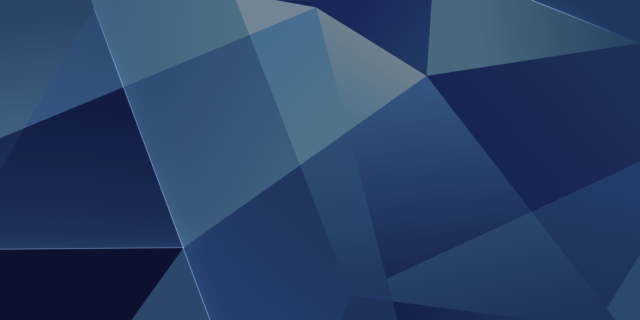
Write a Shadertoy shader that draws this background.

```glsl
// Low-poly backdrop of overlapping blue facets with thin glowing seams.
#define SOFTNESS 0.8
#define SEAM_WIDTH 0.0022
#define SEAM_GAIN 0.42
#define HALO_WIDTH 0.035
#define HALO_GAIN 0.09

// Palette, dark to light
const vec3 INK   = vec3(0.045, 0.065, 0.18);
const vec3 NAVY  = vec3(0.085, 0.135, 0.31);
const vec3 BLUE  = vec3(0.13, 0.22, 0.39);
const vec3 DENIM = vec3(0.18, 0.30, 0.45);
const vec3 STEEL = vec3(0.24, 0.37, 0.49);
const vec3 TEAL  = vec3(0.31, 0.45, 0.54);
const vec3 MIST  = vec3(0.45, 0.52, 0.58);

// Corners in units of canvas height
const vec2 SPINE_TOP  = vec2(0.294, 0.974);
const vec2 SPINE_END  = vec2(0.656, 0.0);
const vec2 HUB        = vec2(0.573, 0.226);
const vec2 LEFT_RIDGE = vec2(0.0, 0.568);
const vec2 LEFT_SHELF = vec2(0.0, 0.221);
const vec2 CROWN      = vec2(0.988, 0.977);
const vec2 PEAK       = vec2(1.333, 0.763);
const vec2 RIGHT_EDGE = vec2(2.0, 0.865);
const vec2 NOTCH      = vec2(1.094, 0.076);

// Signed distance to the line a-b, positive on its left
float lineDist(vec2 p, vec2 a, vec2 b) {
    vec2 d = normalize(b - a), q = p - a;
    return d.x * q.y - d.y * q.x;
}

// Smooth half-plane mask
float side(vec2 p, vec2 a, vec2 b) {
    float w = SOFTNESS / iResolution.y;
    return smoothstep(-w, w, lineDist(p, a, b));
}

// Counter-clockwise triangle mask
float triangle(vec2 p, vec2 a, vec2 b, vec2 c) {
    return side(p, a, b) * side(p, b, c) * side(p, c, a);
}

// Linear gradient running from a to b
vec3 ramp(vec2 p, vec2 a, vec2 b, vec3 from, vec3 to) {
    vec2 d = b - a;
    return mix(from, to, clamp(dot(p - a, d) / dot(d, d), 0.0, 1.0));
}

// Bright seam with a halo on its left side
vec3 seam(vec2 p, vec2 a, vec2 b) {
    vec2 d = b - a;
    float t = clamp(dot(p - a, d) / dot(d, d), 0.0, 1.0);
    float r = length(p - a - d * t);
    float core = SEAM_GAIN * exp(-r * r / (SEAM_WIDTH * SEAM_WIDTH));
    float halo = HALO_GAIN * exp(-r / HALO_WIDTH) * side(p, a, b);
    return MIST * core + TEAL * halo;
}

void mainImage(out vec4 fragColor, in vec2 fragCoord) {
    vec2 p = fragCoord / iResolution.y;

    // Shared dividing lines
    float eastSpine  = side(p, SPINE_TOP, SPINE_END);
    float aboveRidge = side(p, LEFT_RIDGE, CROWN);
    float aboveSlope = side(p, HUB, PEAK);
    float eastStrip  = side(p, vec2(0.737, 1.0), vec2(0.9375, 0.484));
    float eastFold   = side(p, CROWN, vec2(1.242, 0.0));
    float eastRoof   = side(p, CROWN, PEAK);
    float eastCliff  = side(p, PEAK, vec2(1.661, 0.339));
    float eastPost   = side(p, vec2(1.349, 1.0), PEAK);
    float aboveBeam  = side(p, PEAK, RIGHT_EDGE);
    float belowRise  = side(p, vec2(2.0, 0.495), NOTCH);

    // Lower middle facets
    vec3 col = ramp(p, vec2(0.62, 0.1), vec2(0.9, 0.42), BLUE * 1.07, BLUE * 0.97);
    vec3 strip = ramp(p, vec2(1.08, 0.55), vec2(1.12, 0.0), DENIM, BLUE);
    col = mix(col, strip, eastStrip * smoothstep(0.05, 0.3, p.y));
    vec3 deep = ramp(p, vec2(1.27, 0.72), vec2(1.32, 0.17), DENIM * 1.1, mix(NAVY, BLUE, 0.35));
    col = mix(col, deep, eastFold);
    vec3 apron = ramp(p, vec2(1.6, 0.36), vec2(1.68, 0.0), DENIM * 0.96, BLUE * 0.92);
    col = mix(col, apron, eastFold * belowRise);
    vec3 sliver = ramp(p, vec2(1.2, 0.02), vec2(1.65, 0.0), mix(INK, NAVY, 0.75), BLUE * 0.9);
    sliver = mix(BLUE * 0.9, sliver, eastFold);
    col = mix(col, sliver, triangle(p, NOTCH, vec2(1.068, 0.0), vec2(1.667, 0.0)));

    // Upper middle panel
    vec3 panel = ramp(p, vec2(0.48, 0.72), vec2(0.9, 0.48), DENIM, STEEL);
    vec3 band = ramp(p, vec2(0.82, 0.85), vec2(1.03, 0.65), STEEL * 1.15, TEAL);
    panel = mix(panel, band, eastStrip);
    vec3 pale = ramp(p, vec2(1.22, 0.83), vec2(1.09, 0.62), MIST * 0.96, TEAL);
    panel = mix(panel, pale, eastFold);
    vec3 top = ramp(p, vec2(0.35, 0.95), vec2(0.75, 0.93), STEEL * 1.03, TEAL * 0.97);
    top = mix(top, MIST, eastStrip);
    panel = mix(panel, top, aboveRidge);
    col = mix(col, panel, aboveSlope);
    col = mix(col, NAVY, triangle(p, vec2(0.86, 1.0), CROWN, vec2(1.0, 1.0)));

    // Right-hand facets
    vec3 wall = ramp(p, vec2(1.65, 0.5), vec2(2.0, 0.8), NAVY * 1.07, BLUE * 0.88);
    vec3 foot = ramp(p, vec2(1.92, 0.43), vec2(1.85, 0.08), BLUE * 1.06, BLUE * 0.9);
    wall = mix(wall, foot, belowRise);
    wall = mix(wall, DENIM * 0.95, side(p, vec2(2.0, 0.206), vec2(1.875, 0.0)));
    vec3 wedge = ramp(p, vec2(1.1, 0.98), vec2(1.32, 0.82), NAVY * 1.12, BLUE);
    wall = mix(wedge, wall, max(eastPost, 1.0 - eastRoof));
    vec3 sky = ramp(p, vec2(1.5, 0.86), vec2(1.98, 0.94), TEAL * 0.91, DENIM * 0.85);
    sky = mix(sky, BLUE * 0.95, side(p, vec2(1.661, 1.0), RIGHT_EDGE));
    wall = mix(wall, sky, eastPost * aboveBeam);
    col = mix(col, wall, max(eastCliff, eastRoof));

    // Left-hand facets
    float westFlap = side(p, vec2(0.078, 0.602), SPINE_TOP);
    vec3 left = ramp(p, vec2(0.25, 0.65), vec2(0.22, 0.23), mix(INK, NAVY, 0.65), BLUE * 0.88);
    left = mix(left, BLUE * 0.9, westFlap * 0.6);
    vec3 flap = ramp(p, vec2(0.05, 0.98), vec2(0.08, 0.62), DENIM * 0.87, STEEL);
    vec3 upper = ramp(p, vec2(0.27, 0.9), vec2(0.2, 0.65), DENIM, DENIM * 1.1);
    left = mix(left, mix(upper, flap, westFlap), aboveRidge);
    vec3 base = mix(INK, DENIM * 0.94, side(p, HUB, vec2(0.411, 0.0)));
    left = mix(base, left, side(p, LEFT_SHELF, HUB));
    col = mix(left, col, eastSpine);

    // Glowing seams
    col += seam(p, SPINE_TOP, SPINE_END) * (1.0 - 0.6 * smoothstep(0.7, 1.0, p.y));
    col += seam(p, LEFT_SHELF, HUB);
    col += seam(p, vec2(1.661, 1.0), RIGHT_EDGE) * smoothstep(2.0, 1.72, p.x);

    fragColor = vec4(col, 1.0);
}
```
